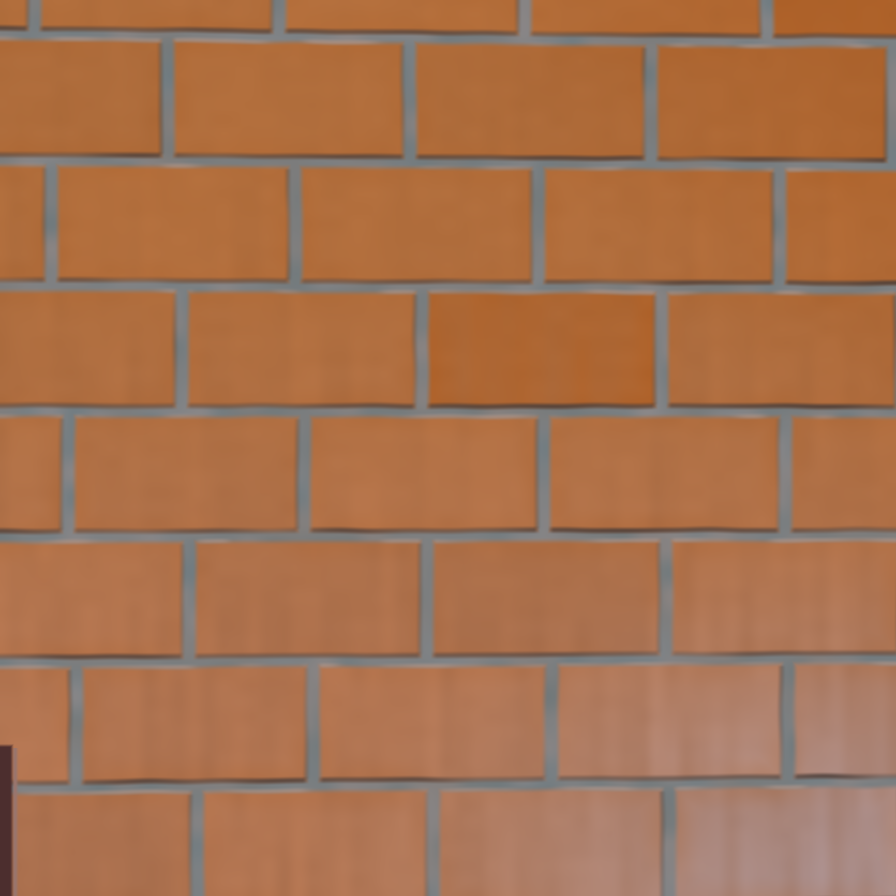
Give the GLSL for this texture, as a three.js fragment shader.

```glsl
// Wall of smooth orange bricks in running bond with thin blue-grey mortar.
// Rows and columns come from floor/fract cells with slight perspective drift;
// hash and value noise add uneven joints, streaks, stains and a pale sheen.
varying vec2 vUv;

#define ROW_H 0.1389        // height of a course, joint included
#define ROW_BASE 0.1237     // height of the lowest full bed joint
#define BRICK_W 0.2630      // brick spacing in the lowest course
#define SPREAD 0.0013       // extra spacing per course upward
#define ANCHOR 0.746        // one head joint of the lowest course
#define HEAD_JOINT 0.0155   // width of upright joints
#define BED_JOINT 0.0120    // height of level joints
#define SOFT 0.0043         // edge softness
#define JITTER 0.005        // unevenness of head joints
#define STREAKS 0.05        // strength of upright streaks

float hash(vec2 p) {
  return fract(sin(dot(p, vec2(127.1, 311.7))) * 43758.5453);
}

float noise(vec2 p) {
  vec2 i = floor(p), f = fract(p);
  f = f * f * (3.0 - 2.0 * f);
  return mix(mix(hash(i), hash(i + vec2(1.0, 0.0)), f.x),
             mix(hash(i + vec2(0.0, 1.0)), hash(i + vec2(1.0, 1.0)), f.x), f.y);
}

float headJitter(float column, float row) {
  return (hash(vec2(column, row) + 17.0) - 0.5) * JITTER;
}

// Soft line of half width w around d = 0
float line(float d, float w) {
  return 1.0 - smoothstep(0.0, w * 2.0, abs(d));
}

void main() {
  // Courses, tilting slightly toward the right
  vec2 p = vUv;
  p.y += 0.02 * (p.y - 0.5) * (p.x - 0.5);
  p += (vec2(noise(vUv * 24.0), noise(vUv * 24.0 + 50.0)) - 0.5) * 0.0016;
  float course = (p.y - ROW_BASE) / ROW_H + 1.0;
  float row = floor(course);
  float y = fract(course) * ROW_H;

  // Bricks within a course, shifted by half on every other one
  float pitch = BRICK_W + SPREAD * row;
  float start = ANCHOR + 0.5 * pitch * mod(row, 2.0) - 0.00052 * row * row;
  float column = floor((p.x - start) / pitch);
  float x = p.x - start - column * pitch;
  vec2 id = vec2(column, row);

  // Distances inward from the brick edges
  float left = x - headJitter(column, row) - 0.5 * HEAD_JOINT;
  float right = pitch - x + headJitter(column + 1.0, row) - 0.5 * HEAD_JOINT;
  float side = min(left, right);
  float below = y - 0.5 * BED_JOINT;
  float above = ROW_H - y - 0.5 * BED_JOINT;
  float inside = min(side, min(below, above));
  float brickMask = smoothstep(-SOFT, SOFT, inside);

  // Brick colour: orange above, pinker below, pale sheen at lower right
  vec3 orange = vec3(0.695, 0.43, 0.235);
  vec3 pink = vec3(0.69, 0.452, 0.315);
  vec3 burnt = vec3(0.67, 0.365, 0.14);
  vec3 sheen = vec3(0.67, 0.56, 0.55);
  vec3 brick = mix(pink, orange, smoothstep(0.15, 0.8, vUv.y));
  brick = mix(brick, burnt, 0.6 * smoothstep(1.3, 2.0, vUv.x + vUv.y));
  float streak = noise(vec2(vUv.x * 60.0, vUv.y * 7.0 + row * 9.0));
  float gloss = 1.0 - smoothstep(0.0, 0.58, length((vUv - vec2(1.0, 0.0)) * vec2(0.8, 1.35)));
  brick = mix(brick, sheen, gloss * (0.8 + 0.3 * streak));

  // Differences between bricks, fired stains and grain
  brick *= 1.0 + (hash(id + 3.0) - 0.5) * 0.04;
  float stained = step(0.95, hash(id + 8.0));
  float rim = 1.0 - smoothstep(0.0, 0.03, inside);
  brick = mix(brick, burnt, stained * (0.3 + 0.35 * streak) + 0.22 * rim * noise(vUv * 14.0));
  brick *= 1.0 + STREAKS * (streak - 0.5) * (1.3 - vUv.y);
  brick += (noise(vUv * vec2(40.0, 60.0)) - 0.5) * 0.012;

  // Mortar with mottled blue and warm grey
  vec3 mortar = mix(vec3(0.43, 0.485, 0.51), vec3(0.55, 0.535, 0.54), noise(vUv * 36.0));
  mortar = mix(mortar, vec3(0.49, 0.43, 0.38), 0.3 * noise(vUv * 22.0 + 9.0));
  vec3 color = mix(mortar, brick, brickMask);

  // Broken dark gap under each brick, faint side shade and chipped pale upper lip
  float across = smoothstep(-SOFT, SOFT, side);
  float gap = line(below - 0.0005, 0.0027) * across;
  color = mix(color, vec3(0.29, 0.225, 0.20), gap * (0.2 + 0.6 * noise(vUv * 13.0)));
  float upright = smoothstep(0.0, SOFT, min(below, above));
  color *= 1.0 - 0.16 * line(right, 0.0028) * upright * noise(vUv * 16.0);
  float lip = line(above + 0.001, 0.0024) * across;
  color = mix(color, vec3(0.69, 0.60, 0.56), lip * 0.5 * smoothstep(0.4, 0.9, noise(vUv * 25.0 + 4.0)));

  // End of a dark post at the lower left, with a light edge
  float post = max(vUv.x - 0.0135, vUv.y - 0.168);
  color = mix(color, vec3(0.60, 0.46, 0.43), line(vUv.x - 0.017, 0.0022) * step(vUv.y, 0.165));
  color = mix(color, vec3(0.30, 0.18, 0.18), 1.0 - smoothstep(-0.0025, 0.0025, post));

  gl_FragColor = vec4(color, 1.0);
}
```
